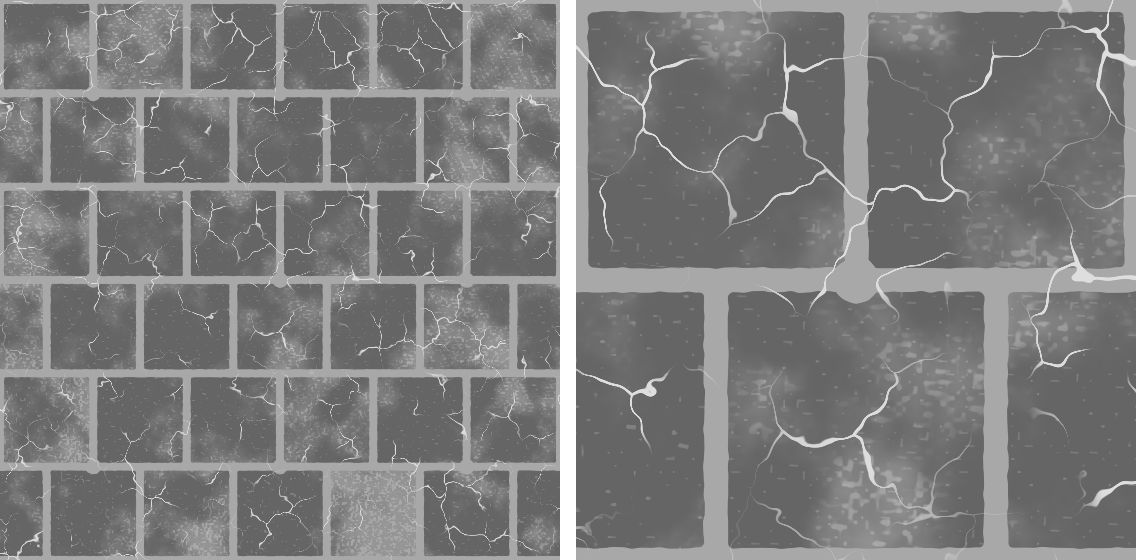
Left: the whole. Right: its middle third, enlarged.
This texture is drawn by a Shadertoy shader. Its source:

```glsl
// Worn grey tiles in running bond, six across and six down, with pale joints.
// Each tile gets its own dust from layered value noise; a warped Voronoi
// network draws the thin broken cracks that run over tiles and joints alike.

float hash(vec2 p) {
    return fract(sin(dot(p, vec2(127.1, 311.7))) * 43758.5453);
}

vec2 hash2(vec2 p) {
    return vec2(hash(p), hash(p + 57.3));
}

float noise(vec2 p) {
    vec2 i = floor(p), f = fract(p);
    f = f * f * (3.0 - 2.0 * f);
    return mix(mix(hash(i), hash(i + vec2(1, 0)), f.x),
               mix(hash(i + vec2(0, 1)), hash(i + vec2(1, 1)), f.x), f.y);
}

float fbm(vec2 p) {
    float sum = 0.0, amp = 0.5;
    for (int i = 0; i < 5; i++) {
        sum += amp * noise(p);
        p = mat2(1.6, 1.2, -1.2, 1.6) * p + 3.7;
        amp *= 0.5;
    }
    return sum;
}

// Distance to the nearest border between Voronoi cells
float voronoiEdge(vec2 p) {
    vec2 cell = floor(p), f = fract(p), nearest = vec2(0);
    float best = 8.0, edge = 8.0;
    for (int y = -1; y <= 1; y++)
    for (int x = -1; x <= 1; x++) {
        vec2 g = vec2(x, y);
        vec2 r = g + hash2(cell + g) - f;
        if (dot(r, r) < best) { best = dot(r, r); nearest = r; }
    }
    for (int y = -2; y <= 2; y++)
    for (int x = -2; x <= 2; x++) {
        vec2 g = vec2(x, y);
        vec2 r = g + hash2(cell + g) - f;
        vec2 d = r - nearest;
        if (dot(d, d) > 1e-4)
            edge = min(edge, dot(0.5 * (r + nearest), normalize(d)));
    }
    return edge;
}

float roundedBox(vec2 p, float halfSize, float radius) {
    vec2 q = abs(p) - halfSize + radius;
    return length(max(q, 0.0)) + min(max(q.x, q.y), 0.0) - radius;
}

void mainImage(out vec4 fragColor, in vec2 fragCoord) {
    vec2 p = 6.0 * fragCoord / iResolution.xy;
    float px = 6.0 / iResolution.y;

    // Running bond: every other row moves by half a tile
    vec2 q = p;
    q.x += 0.5 * (1.0 - mod(floor(p.y), 2.0));
    vec2 id = floor(q);
    id.x = mod(id.x, 6.0);
    vec2 local = fract(q) - 0.5;

    // Tile outline, bitten by a round mortar blob at every second junction
    float tile = roundedBox(local, 0.457, 0.02);
    tile = max(tile, 0.083 - length(mod(p, 2.0) - 1.0));
    tile += 0.008 * (noise(p * 30.0) - 0.5);
    float tileMask = 1.0 - smoothstep(-0.6 * px, 0.6 * px, tile);

    // Dust: soft haze, grit inside the haze, and stray specks
    vec2 s = local + 17.0 * id + 5.0;
    float age = 0.18 * (hash(id + 2.4) - 0.5);
    if (id == vec2(4, 0)) age = 0.33;
    float haze = smoothstep(0.4, 0.84, fbm(s * 2.3) + age);
    float grain = 0.6 * noise(s * 52.0) + 0.4 * noise(s * 27.0 + 9.0);
    float grit = smoothstep(0.5, 0.72, grain) * smoothstep(0.02, 0.55, haze);
    float speck = smoothstep(0.82, 0.92, noise(s * 43.0 + 31.0));
    float dust = clamp(0.72 * haze + 0.42 * grit + 0.4 * speck, 0.0, 1.0);

    float shade = mix(0.66, mix(0.395, 0.66, dust), tileMask);

    // Cracks: jagged, fading in and out along their length
    vec2 warp = vec2(noise(p * 7.0), noise(p * 7.0 + 40.0)) - 0.5;
    vec2 jag = vec2(noise(p * 22.0), noise(p * 22.0 + 70.0)) - 0.5;
    float d = voronoiEdge((p + 0.14 * warp + 0.04 * jag) * 2.7 + 11.0) / 2.7;
    float strength = smoothstep(0.28, 0.78, noise(p * 4.3 + 20.0));
    float width = 0.001 + 0.005 * strength;
    float crack = 1.0 - smoothstep(width - 0.5 * px, width + 0.5 * px, d);
    shade = mix(shade, 0.87, crack * strength);

    fragColor = vec4(vec3(shade), 1.0);
}
```
